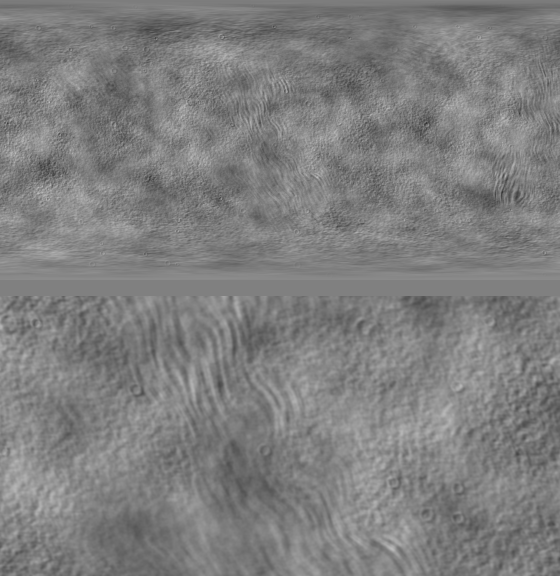
Top, the full canvas; bottom, a detail of the centre.
Write a WebGL 2 fragment shader that draws this texture.

```glsl
#version 300 es
precision highp float;

#define BASE_GREY 0.497
#define MOTTLE_GAIN 0.180
#define MOTTLE_FREQ 2.8
#define RELIEF_GAIN 0.170
#define RELIEF_FREQ 36.0
#define RELIEF_STEP 0.0022
#define GROOVE_STRETCH 0.30
#define GROOVE_GAIN 1.7
#define GROOVE_BEND 0.30
#define CRATER_CELLS 26.0
#define CRATER_DEPTH 0.4

uniform vec2 u_resolution;
out vec4 fragColor;

const float PI = 3.14159265;

vec3 hash3(vec3 cell) {
    uvec3 v = uvec3(ivec3(cell)) * 1664525u + 1013904223u;
    v.x += v.y * v.z; v.y += v.z * v.x; v.z += v.x * v.y;
    v ^= v >> 16u;
    v.x += v.y * v.z; v.y += v.z * v.x; v.z += v.x * v.y;
    return vec3(v >> 8u) / 16777216.0;
}

float cornerGradient(vec3 cell, vec3 f, vec3 corner) {
    return dot(hash3(cell + corner) * 2.0 - 1.0, f - corner);
}

float gradientNoise(vec3 p) {
    vec3 i = floor(p), f = p - i;
    vec3 w = f * f * f * (f * (f * 6.0 - 15.0) + 10.0);
    vec2 e = vec2(0.0, 1.0);
    vec4 near = vec4(cornerGradient(i, f, e.xxx), cornerGradient(i, f, e.yxx),
                     cornerGradient(i, f, e.xyx), cornerGradient(i, f, e.yyx));
    vec4 far = vec4(cornerGradient(i, f, e.xxy), cornerGradient(i, f, e.yxy),
                    cornerGradient(i, f, e.xyy), cornerGradient(i, f, e.yyy));
    vec4 z = mix(near, far, w.z);
    vec2 y = mix(z.xy, z.zw, w.y);
    return mix(y.x, y.y, w.x);
}

float fbm(vec3 p) {
    float sum = 0.0, amp = 1.0;
    for (int k = 0; k < 6; k++) {
        sum += amp * gradientNoise(p);
        p = p.yzx * 2.03 + 7.3;
        amp *= 0.66;
    }
    return sum;
}

// Longitude and latitude map to a unit sphere, which smears detail at the poles
vec3 sphere(vec2 uv) {
    float lon = uv.x * 2.0 * PI, lat = (uv.y - 0.5) * PI;
    return vec3(cos(lat) * cos(lon), sin(lat), cos(lat) * sin(lon));
}

// Soft elliptical spot, 1 in the middle
float spot(vec2 uv, vec2 centre, vec2 radius) {
    vec2 d = (uv - centre) / radius;
    return exp(-dot(d, d));
}

// Blends long parallel ridges over the height inside one region
float addGrooves(float h, vec2 uv, vec2 bend, vec2 centre, vec2 radius, float angle) {
    vec2 q = (uv * vec2(2.0, 1.0) + bend * GROOVE_BEND) * PI;
    vec2 along = vec2(cos(angle), sin(angle));
    vec3 p = vec3(dot(q, along) * GROOVE_STRETCH, dot(q, vec2(-along.y, along.x)), 0.0);
    p = p * RELIEF_FREQ + vec3(0.0, angle * 9.0, 0.4);
    float ridges = gradientNoise(p) * GROOVE_GAIN + 0.35 * h;
    return mix(h, ridges, smoothstep(0.1, 0.8, spot(uv + bend, centre, radius)));
}

// Sparse small ring walls, one at most per cell
float craters(vec2 uv) {
    vec2 q = uv * vec2(2.0, 1.0) * CRATER_CELLS;
    vec3 r = hash3(vec3(floor(q), 5.0));
    float radius = mix(0.13, 0.3, r.x * r.x);
    float d = length(fract(q) - mix(vec2(0.4), vec2(0.6), r.xy)) / radius;
    float wall = exp(-pow((d - 1.0) * 3.2, 2.0)) - 0.6 * exp(-d * d * 3.0);
    return wall * CRATER_DEPTH * step(0.93, r.z);
}

float height(vec2 uv, vec2 bend) {
    vec3 p = sphere(uv);
    float h = gradientNoise(p * RELIEF_FREQ) + 0.45 * gradientNoise(p.zxy * RELIEF_FREQ * 1.9);
    h = addGrooves(h, uv, bend, vec2(0.19, 0.73), vec2(0.08, 0.14), -0.65);
    h = addGrooves(h, uv, bend, vec2(0.45, 0.60), vec2(0.06, 0.18), -1.20);
    h = addGrooves(h, uv, bend, vec2(0.50, 0.34), vec2(0.10, 0.16), -0.95);
    h = addGrooves(h, uv, bend, vec2(0.72, 0.84), vec2(0.13, 0.10), -0.40);
    h = addGrooves(h, uv, bend, vec2(0.98, 0.62), vec2(0.05, 0.22), -1.35);
    h = addGrooves(h, uv, bend, vec2(0.91, 0.38), vec2(0.06, 0.13), 1.30);
    return h + craters(uv);
}

void main() {
    vec2 uv = gl_FragCoord.xy / u_resolution;
    vec3 p = sphere(uv);
    vec2 bend = 0.09 * vec2(gradientNoise(p * 4.0 + 3.0), gradientNoise(p * 4.0 + 17.0));

    // Broad albedo mottling and a few dark or pale tracts
    float tone = BASE_GREY + MOTTLE_GAIN * fbm(p * MOTTLE_FREQ + 11.0);
    vec2 soft = uv + bend * 0.5;
    tone += 0.08 * spot(soft, vec2(0.85, 0.56), vec2(0.06, 0.12));
    tone -= 0.08 * spot(soft, vec2(0.765, 0.60), vec2(0.022, 0.11));
    tone -= 0.06 * spot(uv + bend * 0.1, vec2(0.265, 0.58), vec2(0.011, 0.24));
    tone -= 0.03 * spot(soft, vec2(0.60, 0.90), vec2(0.45, 0.07));

    // Side-lit relief, fading towards the poles
    vec2 light = RELIEF_STEP * vec2(-0.85, 1.0);
    float slope = height(uv, bend) - height(uv + light, bend);
    float rough = clamp(0.85 + 1.1 * gradientNoise(p * 3.0 + 29.0), 0.45, 1.3);
    float polar = abs(uv.y - 0.5) * 2.0;
    tone += RELIEF_GAIN * slope * rough * (1.0 - 0.85 * smoothstep(0.75, 0.97, polar));

    // Pale smooth caps
    float cap = smoothstep(0.945, 0.985, polar + bend.x * 0.2);
    tone = mix(tone, 0.53 + 0.3 * (tone - BASE_GREY), cap * 0.75);
    fragColor = vec4(vec3(clamp(tone, 0.0, 1.0)), 1.0);
}
```
